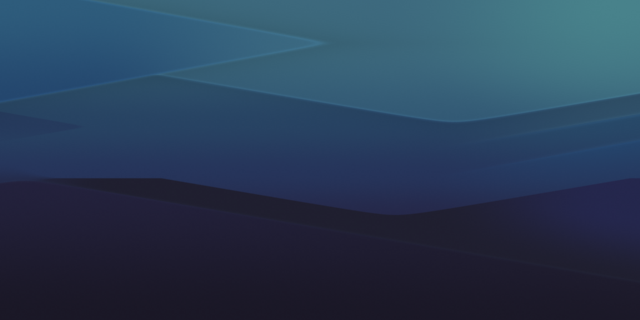
This background is drawn by a Shadertoy shader. Its source:

```glsl
// Rounded V: lowest near center, rising by slope on both sides.
float roundedV(float x, float center, float slope, float radius) {
    return slope * length(vec2(x - center, radius));
}

// Signed depth inside a wedge that points right.
float wedgeDepth(vec2 p, vec2 tip, float slope, float radius) {
    return slope * (tip.x - p.x) + radius - length(vec2(p.y - tip.y, radius));
}

float cover(float depth, float softness) {
    return smoothstep(-softness, softness, depth);
}

// Thin highlight along an edge.
float rim(float depth, float width) {
    return exp(-depth * depth / (width * width));
}

// Shade that fades away from the outside of an edge.
float falloff(float depth, float reach) {
    return exp(-max(-depth, 0.0) / reach);
}

float hash(vec2 p) {
    return fract(sin(dot(p, vec2(127.1, 311.7))) * 43758.5);
}

vec3 middleGradient(float y) {
    const vec3 violet = vec3(0.145, 0.155, 0.285);
    const vec3 indigo = vec3(0.148, 0.205, 0.355);
    const vec3 blue = vec3(0.155, 0.265, 0.390);
    const vec3 steel = vec3(0.195, 0.345, 0.445);
    vec3 color = mix(violet, indigo, smoothstep(0.31, 0.47, y));
    color = mix(color, blue, smoothstep(0.45, 0.63, y));
    return mix(color, steel, smoothstep(0.61, 0.80, y));
}

vec3 tealGradient(vec2 p) {
    const vec3 slate = vec3(0.195, 0.345, 0.455);
    const vec3 teal = vec3(0.240, 0.415, 0.495);
    const vec3 bright = vec3(0.282, 0.510, 0.545);
    vec3 color = mix(slate, teal, smoothstep(0.58, 0.86, p.y + 0.06 * (p.x - 1.4)));
    float corner = length((p - vec2(1.95, 0.98)) * vec2(0.8, 1.4));
    return mix(color, bright, 1.0 - smoothstep(0.0, 0.62, corner));
}

void mainImage(out vec4 fragColor, in vec2 fragCoord) {
    vec2 p = fragCoord / iResolution.xy * vec2(2.0, 1.0);
    float edge = 1.0 / iResolution.y;
    const float SLOPE = 0.17;
    const vec3 GLOW = vec3(0.16, 0.34, 0.46);

    // Middle sheet and its faint wedge at the left
    vec3 color = middleGradient(p.y);
    float faint = wedgeDepth(p, vec2(0.255, 0.604), SLOPE, 0.004);
    color = mix(color, vec3(0.145, 0.205, 0.350), 0.55 * cover(faint, edge) * smoothstep(0.53, 0.61, p.y));

    // Fading bands at the right
    float rightFade = smoothstep(1.3, 2.0, p.x);
    float upperBand = 0.643 + SLOPE * (p.x - 2.0) - p.y;
    float lowerBand = 0.5625 + 0.18 * (p.x - 2.0) - p.y;
    color = mix(color, vec3(0.195, 0.325, 0.415), 0.75 * rightFade * cover(-upperBand, edge));
    color = mix(color, vec3(0.155, 0.295, 0.420), 0.8 * rightFade * cover(upperBand, edge) * falloff(-upperBand, 0.10));
    color = mix(color, vec3(0.135, 0.275, 0.445), 0.6 * rightFade * cover(lowerBand, edge) * falloff(-lowerBand, 0.09));
    color += GLOW * rightFade * (0.10 * rim(upperBand, 2.0 * edge) + 0.06 * rim(lowerBand, 2.0 * edge));

    // Teal sheet
    float teal = p.y - 0.609 - roundedV(p.x, 1.42, SLOPE, 0.06);
    color *= 1.0 - 0.07 * falloff(teal, 0.03);
    color = mix(color, tealGradient(p), cover(teal, edge));
    color += 0.12 * GLOW * rim(teal, 1.5 * edge);

    // Large wedge at the left
    float wedge = wedgeDepth(p, vec2(1.003, 0.865), 0.178, 0.006);
    color *= 1.0 - 0.10 * falloff(wedge, 0.045);
    vec3 wedgeColor = mix(vec3(0.140, 0.275, 0.430), vec3(0.180, 0.360, 0.485), smoothstep(0.66, 1.0, p.y));
    wedgeColor = mix(wedgeColor, vec3(0.230, 0.410, 0.505), smoothstep(0.25, 1.0, p.x));
    color = mix(color, wedgeColor, cover(wedge, edge));
    color += 0.12 * GLOW * rim(wedge, 1.5 * edge);

    // Dark gap below the middle sheet, with violet light at the right
    float gap = min(0.318 + roundedV(p.x, 1.237, SLOPE, 0.06), 0.443) - p.y;
    float floorDepth = 0.445 - roundedV(p.x, 0.08, SLOPE, 0.06) - p.y;
    vec3 gapColor = mix(vec3(0.135, 0.150, 0.260), vec3(0.122, 0.120, 0.185), smoothstep(0.0, 0.35, p.x));
    float violetLight = smoothstep(1.3, 1.9, p.x) * smoothstep(0.0, 0.20, -floorDepth);
    gapColor = mix(gapColor, vec3(0.142, 0.152, 0.300), violetLight);
    float gapSoftness = mix(0.05, edge, smoothstep(0.0, 0.18, p.x));
    color = mix(color, gapColor, cover(gap, gapSoftness));

    // Floor sheet
    vec3 floorColor = mix(vec3(0.102, 0.092, 0.150), vec3(0.136, 0.130, 0.235), smoothstep(0.0, 0.44, p.y));
    floorColor = mix(floorColor, vec3(0.122, 0.115, 0.185), 0.6 * smoothstep(0.4, 1.8, p.x) * falloff(-floorDepth, 0.12));
    color = mix(color, floorColor, cover(floorDepth, edge));
    color += 0.035 * GLOW * rim(floorDepth, 1.5 * edge);

    // Light dither against banding
    color += (hash(floor(p * 256.0)) - 0.5) / 255.0;
    fragColor = vec4(clamp(color, 0.0, 1.0), 1.0);
}
```
